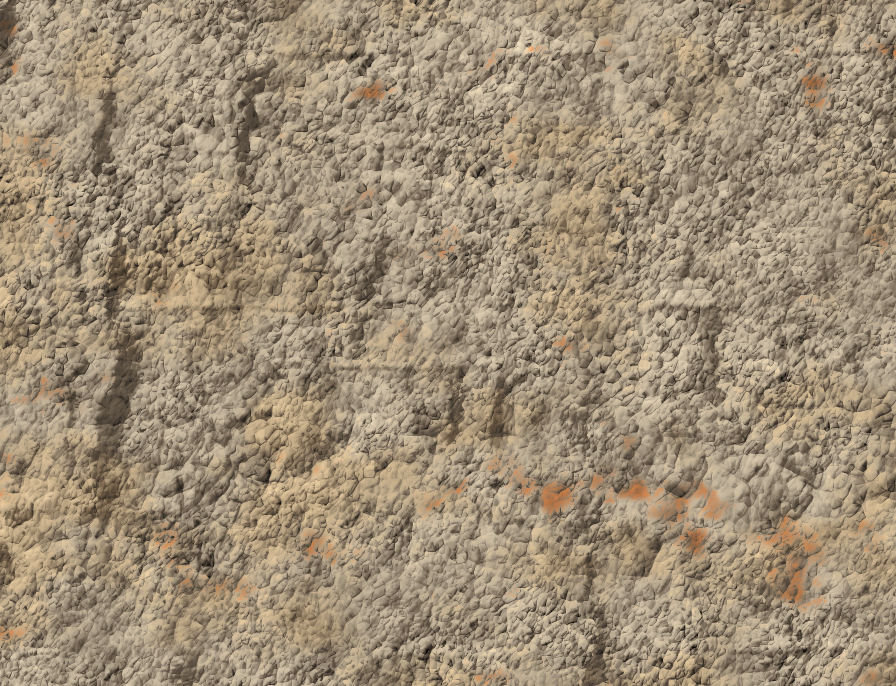
This texture is drawn by a WebGL 2 fragment shader. Its source:

```glsl
#version 300 es
precision highp float;
// Weathered limestone face: four octaves of angular cellular chips of mixed
// size, lit from the upper left, over leaning vertical gullies, broken bedding
// ledges, and warm, locally rusty strata. Lengths are in canvas heights.
#define BASE_LIGHT 0.675
#define RUBBLE_SCALE 15.0
#define RUBBLE_CONTRAST 0.165
#define UNDERCUT_DEPTH 1.15
#define GULLY_LEAN 0.13
#define GULLY_RELIEF 0.16
#define SHADOW_DEPTH 0.22
#define LEDGE_COUNT 6
#define WARMTH 0.7
#define RUST_LEVEL 0.75
#define LIGHT_DIR vec2(-0.7, 0.71)

uniform vec2 u_resolution;
out vec4 fragColor;

vec2 hash2(vec2 p) {
  vec3 q = fract(vec3(p.xyx) * vec3(0.1031, 0.1030, 0.0973));
  q += dot(q, q.yzx + 33.33);
  return fract((q.xx + q.yz) * q.zy);
}

float noise(vec2 p) {
  vec2 i = floor(p), f = fract(p);
  f = f * f * (3.0 - 2.0 * f);
  float low = mix(hash2(i).x, hash2(i + vec2(1, 0)).x, f.x);
  float high = mix(hash2(i + vec2(0, 1)).x, hash2(i + vec2(1, 1)).x, f.x);
  return mix(low, high, f.y);
}

float fbm(vec2 p) {
  return 0.55 * noise(p) + 0.29 * noise(p * 2.1 + 7.3) + 0.16 * noise(p * 4.3 + 19.1);
}

// Shade of one layer of chips: flat tone, a lit and a dark facet meeting at a
// ridge, and a compact undercut shadow below some chips. Each chip has its own
// weight in the distance, so straight-edged large and small chips mix.
float chips(vec2 p) {
  vec2 cell = floor(p), nearestOffset = vec2(0), id = vec2(0);
  float nearest = 9.0, second = 9.0;
  for (int y = -1; y <= 1; y++)
    for (int x = -1; x <= 1; x++) {
      vec2 c = cell + vec2(x, y);
      vec2 h = hash2(c);
      vec2 offset = p - c - h;
      float d = dot(offset, offset) - 0.3 * fract(h.x * 7.0 + h.y * 13.0);
      if (d < nearest) {
        second = nearest;
        nearest = d;
        nearestOffset = offset;
        id = c;
      } else second = min(second, d);
    }
  vec2 rnd = hash2(id + 41.7);
  float facing = dot(nearestOffset, LIGHT_DIR + (rnd - 0.5) * 1.3);
  float facet = clamp(2.2 * facing + 0.3 * (rnd.y - 0.3), -0.5, 0.4);
  float undercut = 1.0 - smoothstep(0.1, 0.34, second - nearest);
  undercut *= smoothstep(-0.05, -0.3, dot(nearestOffset, LIGHT_DIR)) * smoothstep(0.4, 0.75, rnd.y);
  return 0.95 * (rnd.x - 0.5) + 0.7 * facet - UNDERCUT_DEPTH * undercut;
}

float gullyHeight(vec2 p) {
  return noise(vec2(p.x * 13.0, p.y * 2.3)) + 0.5 * noise(vec2(p.x * 29.0, p.y * 5.0) + 13.0);
}

// Thin broken ledges: pale lip above, shaded undercut below.
float ledges(vec2 p) {
  float sum = 0.0;
  for (int i = 0; i < LEDGE_COUNT; i++) {
    float k = float(i);
    float level = (k + 0.2 + 0.6 * hash2(vec2(k, 5.0)).x) / float(LEDGE_COUNT);
    float d = p.y - level - 0.04 * (fbm(vec2(p.x * 5.0, k * 9.0)) - 0.5);
    float broken = smoothstep(0.5, 0.75, noise(vec2(p.x * 9.0, k * 3.7)));
    sum += broken * (0.07 * exp(-pow((d - 0.012) / 0.011, 2.0)) - 0.13 * exp(-pow(d / 0.004, 2.0)));
  }
  return sum;
}

vec3 rock(vec2 p) {
  float lowBand = exp(-pow((p.y - 0.3) / 0.1, 2.0));
  float topBand = exp(-pow((p.y - 0.89) / 0.06, 2.0));
  vec2 wobble = vec2(fbm(p * 13.0), fbm(p * 13.0 + 31.0)) - 0.5;
  vec2 ragged = vec2(noise(p * 120.0), noise(p * 120.0 + 57.0)) - 0.5;

  // Rubble: the low stratum holds larger, cleaner stones.
  float rubble = 0.0, scale = RUBBLE_SCALE;
  for (int i = 0; i < 4; i++) {
    float k = float(i);
    float weight = i < 2 ? mix(0.5, 0.9, lowBand) : mix(1.2, 0.95, lowBand);
    weight *= 0.4 + 1.2 * noise(p * (5.0 + 3.0 * k) + k * 11.0);
    vec2 q = p + 0.015 * wobble + 0.0028 * ragged;
    q.x -= GULLY_LEAN * q.y;
    rubble += weight * chips(q * scale * vec2(1.1, 0.9) + k * 17.3);
    scale *= 2.07;
  }
  rubble += 0.5 * (noise(p * 190.0) - 0.5);

  // Gullies: slope across the ribs gives relief and ragged cast shadows.
  vec2 g = p + wobble * 0.045 + ragged * 0.004;
  g.x -= GULLY_LEAN * p.y;
  float slope = gullyHeight(g + vec2(0.013, 0)) - gullyHeight(g - vec2(0.013, 0));
  float strength = mix(1.0, 0.6, smoothstep(0.75, 1.15, p.x)) * (1.0 - 0.4 * lowBand);
  float patches = smoothstep(0.36, 0.58, noise(g * vec2(11.0, 6.0) + 3.0));
  float shadow = smoothstep(0.19, 0.36, -slope - 0.07 * rubble) * patches * strength;

  float tone = BASE_LIGHT + RUBBLE_CONTRAST * rubble * (1.0 - 0.35 * shadow);
  tone += GULLY_RELIEF * slope * strength - SHADOW_DEPTH * shadow;
  tone += ledges(p) + 0.07 * (fbm(p * 3.5 + 2.0) - 0.5) + 0.02 * (lowBand + topBand);
  tone -= 0.5 * max(tone - 0.75, 0.0);
  tone += 0.35 * max(0.4 - tone, 0.0);

  // Mineral colour: grey cream, tan patches and small rusty pockets.
  vec3 tint = mix(vec3(1.0, 0.868, 0.715), vec3(1.0, 0.924, 0.796), smoothstep(0.38, 0.7, tone));
  float warm = smoothstep(0.47, 0.8, fbm(p * vec2(7.0, 10.0) + 11.0) + 0.13 * lowBand + 0.08 * rubble);
  tint *= mix(vec3(1.0), vec3(1.0, 0.93, 0.82), warm * WARMTH);
  float iron = fbm(p * vec2(11.0, 14.0) + 23.0) + 0.08 * max(lowBand, topBand) + 0.07 * rubble;
  float rust = smoothstep(RUST_LEVEL, RUST_LEVEL + 0.22, iron);
  tint = mix(tint, vec3(0.92, 0.54, 0.28), rust * 0.85);
  return tone * tint;
}

void main() {
  vec3 colour = vec3(0);
  for (int i = 0; i < 4; i++) {
    vec2 sub = vec2(i % 2, i / 2) * 0.5 - 0.25;
    colour += rock((gl_FragCoord.xy + sub) / u_resolution.y);
  }
  fragColor = vec4(colour * 0.25, 1.0);
}
```
